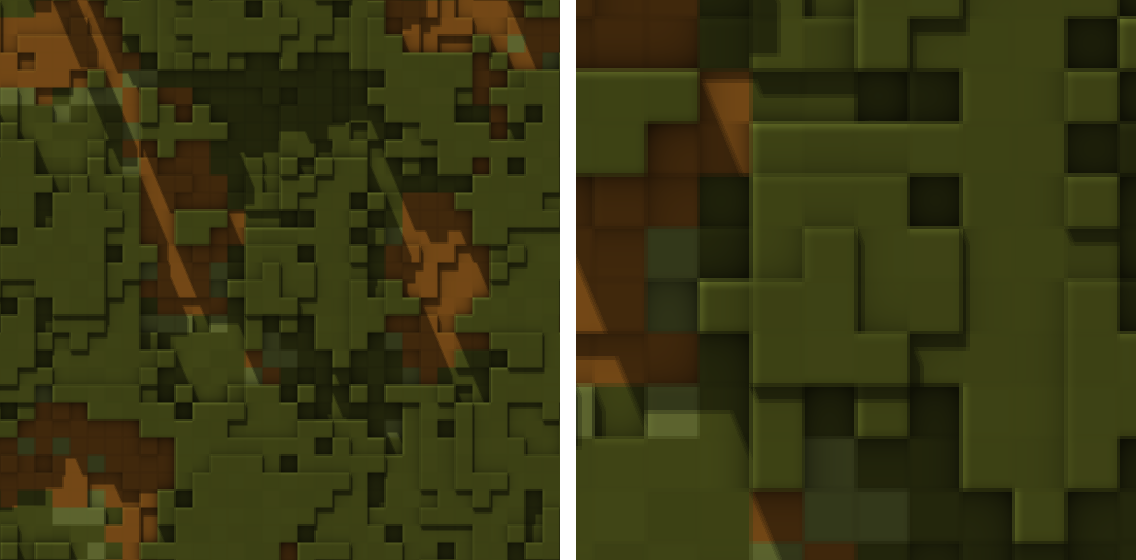
Left, the full canvas; right, a detail of the centre.
A Shadertoy shader for this pattern:

```glsl
// Blocky forest canopy over dark earth, seen from above in low slanting sun
float hash(vec2 p) {
    return fract(sin(dot(p, vec2(127.1, 311.7))) * 43758.5453);
}

float noise(vec2 p) {
    vec2 i = floor(p), f = fract(p);
    f = f * f * (3.0 - 2.0 * f);
    return mix(mix(hash(i), hash(i + vec2(1, 0)), f.x),
               mix(hash(i + vec2(0, 1)), hash(i + vec2(1, 1)), f.x), f.y);
}

// Top of one block: ragged canopy terraces or uneven ground
float blockHeight(vec2 cell) {
    float grain = hash(cell + 3.7);
    float cover = 0.6 * noise(cell * 0.15 + 8.3) + 0.4 * noise(cell * 0.37 + 21.0);
    if (cover + 0.14 * (grain - 0.5) > 0.445) {
        float terrace = floor(2.6 * noise(cell * 0.27 + 40.0) + 0.5 * grain);
        float pit = 2.0 * step(hash(cell + 91.0), 0.06);
        return 6.2 + 0.45 * terrace - pit;
    }
    return 0.7 * floor(2.0 * noise(cell * 0.35 + 60.0) + 0.7 * grain);
}

// Walk block by block towards the sun; 1 is lit, 0 is shaded
float sunlight(vec2 p, vec2 cell, float height) {
    vec2 toSun = vec2(-0.38, 0.92);
    for (int i = 0; i < 12; i++) {
        vec2 hit = (cell + vec2(0, 1) - p) / toSun;
        float ray = height + 1.3 * min(hit.x, hit.y);
        if (ray > 7.7) break;
        cell += hit.x < hit.y ? vec2(-1, 0) : vec2(0, 1);
        if (blockHeight(cell) > ray + 0.01) return 0.0;
    }
    return 1.0;
}

vec3 blockColor(vec2 cell, float height) {
    vec3 leaf = vec3(0.238, 0.256, 0.080);
    if (height > 3.0) return leaf * (0.98 + 0.04 * hash(cell + 5.0));
    float soil = noise(cell * 0.21 + 75.0) + 0.12 * (hash(cell + 17.0) - 0.5);
    if (soil > 0.57) return vec3(0.45, 0.28, 0.085);
    if (soil > 0.51 && hash(cell + 29.0) > 0.45) return vec3(0.36, 0.39, 0.18);
    return leaf * (0.96 + 0.12 * hash(cell + 5.0));
}

vec3 shade(vec2 p) {
    vec2 cell = floor(p), f = p - cell;
    float height = blockHeight(cell);
    float lit = sunlight(p, cell, height);
    float occlusion = 0.0, rim = 0.0, seam = 0.0;

    // Each side: soft dark foot below a wall, bevel above a drop
    for (int k = 0; k < 4; k++) {
        float angle = 1.5707963 * float(k);
        vec2 side = floor(vec2(cos(angle), sin(angle)) + 0.5);
        float away = 0.5 - dot(f - 0.5, side);
        float rise = blockHeight(cell + side) - height;
        float facing = dot(side, vec2(-0.75, 1.0));
        float bevel = 1.0 - smoothstep(0.02, 0.19, away);
        if (rise > 0.1) {
            occlusion += min(0.17 + 0.07 * rise, 0.38) * exp(-away * 3.8);
        } else if (rise < -0.1) {
            float drop = min(0.22 - 0.1 * rise, 0.72);
            rim += bevel * drop * (facing > 0.0 ? facing : 0.22 * facing);
        }
        seam = max(seam, 1.0 - smoothstep(0.0, 0.08, away));
    }

    vec3 color = blockColor(cell, height) * mix(0.56, 1.0, lit);
    color *= 1.0 - min(occlusion, 0.55);
    color *= 1.0 - seam * mix(0.09, 0.015, lit);
    return color + vec3(0.16, 0.18, 0.08) * rim * mix(0.3, 1.0, lit);
}

void mainImage(out vec4 fragColor, in vec2 fragCoord) {
    vec2 p = 32.0 * fragCoord / min(iResolution.x, iResolution.y);
    vec3 color = vec3(0.0);

    // Four spread samples soften the block edges
    for (int k = 0; k < 4; k++) {
        vec2 corner = vec2(k % 2, k / 2) - 0.5;
        color += 0.25 * shade(p + 0.075 * corner);
    }
    fragColor = vec4(color, 1.0);
}
```
